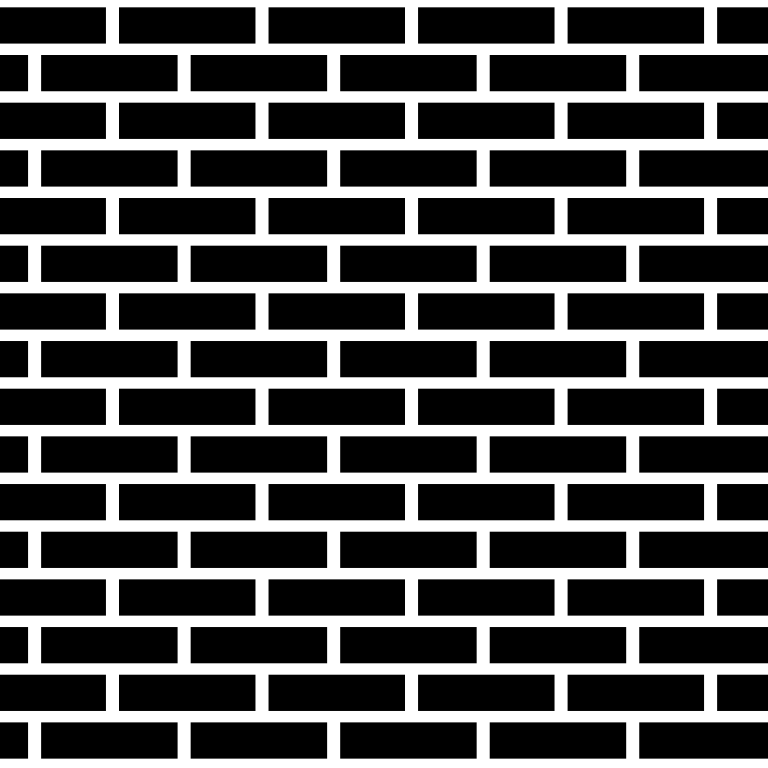
This pattern is drawn by a WebGL 1 fragment shader. Its source:

```glsl
precision highp float;
// Black running-bond brick wall with plain white mortar joints.

uniform vec2 u_resolution;

const vec2 PITCH = vec2(0.1947, 0.06207);        // brick plus joint
const vec2 BRICK_SIZE = vec2(0.1777, 0.0472);
const vec2 FIRST_CENTER = vec2(0.1424, 0.0358);  // a brick in the lowest course
const float COURSE_SHIFT = 0.1014;               // offset of every second course
const vec3 BRICK_COLOR = vec3(0.0);
const vec3 MORTAR_COLOR = vec3(1.0);

// Position relative to the centre of the nearest brick.
vec2 brickCoord(vec2 p, vec2 pitch, float shift) {
  float course = floor(p.y / pitch.y + 0.5);
  p.x -= shift * mod(course, 2.0);
  return p - pitch * vec2(floor(p.x / pitch.x + 0.5), course);
}

// Antialiased coverage of a centred rectangle.
float boxCoverage(vec2 p, vec2 size, float pixel) {
  vec2 edge = clamp((0.5 * size - abs(p)) / pixel + 0.5, 0.0, 1.0);
  return edge.x * edge.y;
}

void main() {
  float pixel = 1.0 / min(u_resolution.x, u_resolution.y);
  vec2 p = gl_FragCoord.xy * pixel;
  vec2 local = brickCoord(p - FIRST_CENTER, PITCH, COURSE_SHIFT);
  float brick = boxCoverage(local, BRICK_SIZE, pixel);
  gl_FragColor = vec4(mix(MORTAR_COLOR, BRICK_COLOR, brick), 1.0);
}
```
